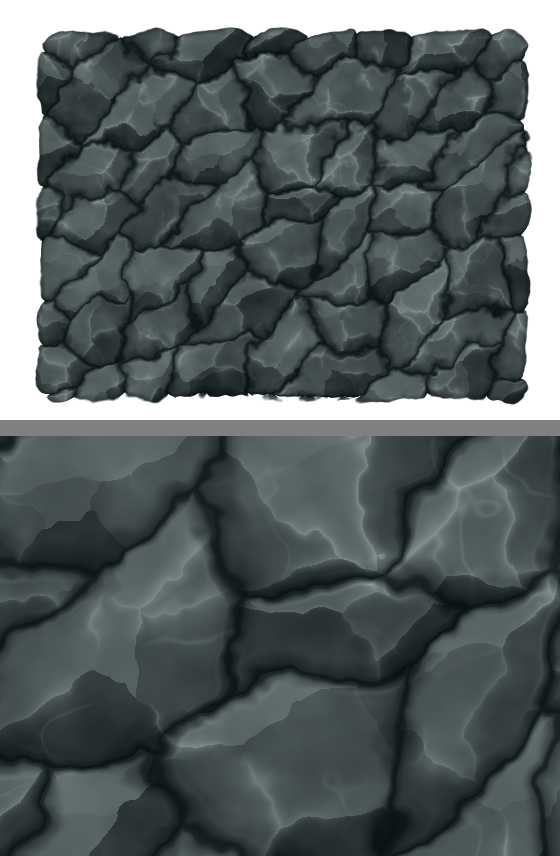
Top, the full canvas; bottom, a detail of the centre.
Reproduce this texture procedurally as a Shadertoy shader.

```glsl
const vec2 GRID = vec2(9.0, 7.0);               // stones across the canvas
const vec2 GRAIN = vec2(0.8, 0.6);              // long direction of the stones
const vec3 LIGHT = vec3(-0.24, 0.60, 0.76);
const vec2 SLAB_CENTER = vec2(0.507, 0.486);
const vec2 SLAB_HALF = vec2(0.437, 0.441);

float hash(vec2 p) {
    vec3 q = fract(p.xyx * 0.1031);
    q += dot(q, q.yzx + 33.33);
    return fract((q.x + q.y) * q.z);
}

vec2 hash2(vec2 p) {
    return vec2(hash(p + 3.7), hash(p + 41.3));
}

// Value noise that wraps after a whole number of cells
float noise(vec2 uv, vec2 period, float seed) {
    vec2 p = uv * period, i = floor(p), f = fract(p);
    f = f * f * (3.0 - 2.0 * f);
    vec2 a = mod(i, period) + seed, b = mod(i + 1.0, period) + seed;
    return mix(mix(hash(a), hash(vec2(b.x, a.y)), f.x),
               mix(hash(vec2(a.x, b.y)), hash(b), f.x), f.y);
}

float fbm(vec2 uv, vec2 period, float seed) {
    float sum = 0.0, gain = 0.533;
    for (int i = 0; i < 4; i++) {
        sum += gain * noise(uv, period, seed);
        period *= 2.0;
        seed += 17.0;
        gain *= 0.5;
    }
    return sum;
}

vec2 warp(vec2 uv, vec2 period, float seed) {
    return vec2(fbm(uv, period, seed), fbm(uv, period, seed + 7.0)) - 0.5;
}

// Squeezed metric that draws the cells out along the grain
vec2 stretch(vec2 v) {
    return vec2(dot(v, GRAIN) * 0.76, dot(v, vec2(-GRAIN.y, GRAIN.x)) * 1.25);
}

vec2 unstretch(vec2 v) {
    return GRAIN * v.x / 0.76 + vec2(-GRAIN.y, GRAIN.x) * v.y / 1.25;
}

vec2 toSeed(vec2 q, vec2 cell) {
    return stretch(cell + 0.08 + 0.84 * hash2(mod(cell, GRID)) - q);
}

// Finds the stone, the offset from its middle, its border distance and side
float stones(vec2 q, out vec2 id, out vec2 local, out vec2 side) {
    vec2 base = floor(q), nearest = base, toNearest = vec2(9.0);
    for (int k = 0; k < 25; k++) {
        vec2 cell = base + vec2(k % 5, k / 5) - 2.0;
        vec2 r = toSeed(q, cell);
        if (dot(r, r) < dot(toNearest, toNearest)) {
            toNearest = r;
            nearest = cell;
        }
    }
    float border = 9.0;
    side = vec2(0.0, 1.0);
    for (int k = 0; k < 25; k++) {
        if (k == 12) continue;
        vec2 r = toSeed(q, nearest + vec2(k % 5, k / 5) - 2.0);
        vec2 dir = normalize(r - toNearest);
        float d = dot(0.5 * (r + toNearest), dir);
        if (d < border) {
            border = d;
            side = dir;
        }
    }
    id = mod(nearest, GRID);
    local = unstretch(-toNearest);
    side = normalize(unstretch(side));
    return border;
}

// Chiselled stone as the lowest of several planes: light and ridge distance
vec2 facets(vec2 x, vec2 id) {
    vec2 slope = 0.5 * (hash2(id + 5.0) - 0.5);
    float low = 0.3 - dot(slope, x), second = 9.0;
    for (int i = 0; i < 6; i++) {
        float n = float(i);
        vec2 rnd = hash2(id + 11.0 * n + 20.0);
        float angle = 6.2832 * (n + rnd.x) / 6.0;
        vec2 tilt = mix(0.5, 1.0, rnd.y) * vec2(cos(angle), sin(angle));
        float h = mix(0.36, 0.62, hash(id + 7.0 * n)) - dot(tilt, x);
        second = min(second, max(h, low));
        if (h < low) {
            low = h;
            slope = tilt;
        }
    }
    return vec2(dot(normalize(vec3(slope, 1.0)), LIGHT), second - low);
}

float slab(vec2 uv, float aspect, float border) {
    vec2 scale = vec2(aspect, 1.0);
    vec2 d = abs(uv - SLAB_CENTER) * scale - SLAB_HALF * scale + 0.045;
    float box = length(max(d, 0.0)) + min(max(d.x, d.y), 0.0) - 0.045;
    float rough = 0.034 * (fbm(uv, GRID * 2.0, 61.0) - 0.5);
    return box + rough + 0.014 * exp(-border * 11.0);
}

void mainImage(out vec4 fragColor, in vec2 fragCoord) {
    vec2 uv = fragCoord / iResolution.xy;
    vec2 id, local, side;
    vec2 bend = warp(uv, GRID * 2.0, 13.0);
    float border = stones(uv * GRID + 0.55 * bend, id, local, side);
    float cloud = fbm(uv, GRID * 3.0, 29.0);
    float wear = smoothstep(0.3, 0.75, noise(uv, GRID * 3.0, 83.0));

    // Painted faces with worn, bright ridges
    vec2 face = facets(local + 0.22 * bend.yx, id);
    float tone = 0.105 + 0.245 * face.x + 0.13 * (cloud - 0.5);
    tone += 0.035 * (hash(id + 90.0) - 0.5);
    tone += wear * (0.13 * exp(-face.y * 38.0) + 0.035 * exp(-face.y * 9.0));

    // Fine veins and chipped rims
    float vein = abs(fbm(uv, GRID * 1.0, 47.0) - 0.5);
    tone += 0.05 * wear * (1.0 - smoothstep(0.0, 0.012, vein));
    float up = 0.5 + 0.5 * side.y;
    float rim = (border - 0.075) / 0.02;
    tone += 0.09 * wear * mix(0.35, 1.0, up) * exp(-rim * rim);

    // Soft shade beside the joints, with a dark line inside
    tone *= mix(0.52, 1.0, smoothstep(0.0, mix(0.20, 0.09, up), border));
    tone *= mix(0.55, 1.0, smoothstep(0.008, 0.04, border));

    // Ragged slab on white
    float outline = slab(uv, iResolution.x / iResolution.y, border);
    tone *= mix(0.68, 1.0, smoothstep(0.0, 0.014, -outline));
    vec3 stone = vec3(tone, vec2(tone * 1.02 + 0.035));
    float pixel = 1.0 / iResolution.y;
    fragColor = vec4(mix(stone, vec3(1.0), smoothstep(-pixel, pixel, outline)), 1.0);
}
```
